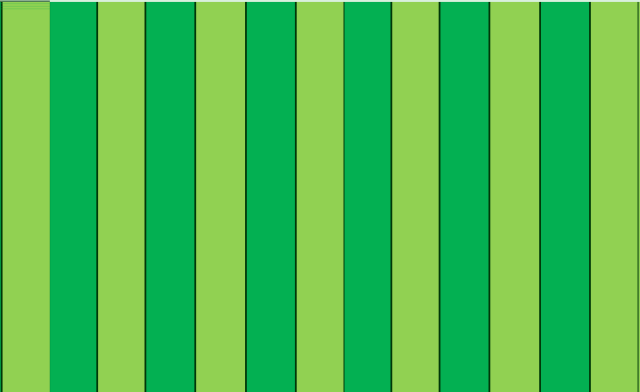
This pattern is drawn by a Shadertoy shader. Its source:

```glsl
// Vertical stripes in two greens, split by thin dark lines under a pale top margin.

const float STRIPES = 13.0;
const float LEFT_MARGIN = 0.0026;
const float LINE_WIDTH = 0.0028;
const float TOP_MARGIN = 0.0030;

const vec3 LIME = vec3(0.57, 0.82, 0.32);
const vec3 GREEN = vec3(0.01, 0.69, 0.32);
const vec3 LINE_COLOR = vec3(0.0, 0.22, 0.03);
const vec3 PALE = vec3(0.85, 0.94, 0.87);

// Antialiased step: 0 for negative distances, 1 for positive ones.
float coverage(float dist, float pixel) {
    return clamp(dist / pixel + 0.5, 0.0, 1.0);
}

// Antialiased band of a given width centred on zero distance.
float band(float dist, float width, float pixel) {
    return coverage(dist + 0.5 * width, pixel) - coverage(dist - 0.5 * width, pixel);
}

// Position of a stripe edge; the spacing drifts over every six stripes.
float edgePosition(float index) {
    float drift = 0.0026 * (cos(index * 6.28318 / 6.0) - 1.0);
    return LEFT_MARGIN + index * 0.0766 + drift;
}

// Most lines are full strength; the first inner one is worn away,
// and each sixth one after it is faint.
float lineStrength(float index) {
    float faint = index < 2.0 ? 0.08 : 0.55;
    return mod(index, 6.0) == 1.0 ? faint : 1.0;
}

// Alternating fills, each painted from its left edge onward.
vec3 stripeFill(float x, float pixel) {
    vec3 color = GREEN;
    for (float i = 0.0; i < STRIPES; i++) {
        vec3 fill = mod(i, 2.0) < 0.5 ? LIME : GREEN;
        color = mix(color, fill, coverage(x - edgePosition(i), pixel));
    }
    return color;
}

// Combined opacity of all dividing lines.
float dividers(float x, float pixel) {
    float ink = 0.0;
    for (float i = 0.0; i <= STRIPES; i++) {
        float line = band(x - edgePosition(i), LINE_WIDTH, pixel);
        ink = max(ink, line * lineStrength(i));
    }
    return ink;
}

void mainImage(out vec4 fragColor, in vec2 fragCoord) {
    // Both axes in canvas widths, with depth measured down from the top.
    float pixel = 1.0 / iResolution.x;
    float x = fragCoord.x * pixel;
    float depth = (iResolution.y - fragCoord.y) * pixel;

    vec3 color = stripeFill(x, pixel);
    color = mix(color, LINE_COLOR, dividers(x, pixel));

    // Pale margin along the top
    color = mix(PALE, color, coverage(depth - TOP_MARGIN, pixel));

    // Cap of the first stripe: one dark rule with faint rules below
    float cap = 1.0 - coverage(x - edgePosition(1.0), pixel);
    color = mix(color, LINE_COLOR, 0.85 * cap * band(depth - 0.0018, 0.0018, pixel));
    for (float i = 1.0; i <= 3.0; i++) {
        float rule = band(depth - 0.0018 - 0.0040 * i, 0.0013, pixel);
        color = mix(color, GREEN, 0.25 * cap * rule);
    }

    fragColor = vec4(color, 1.0);
}
```
